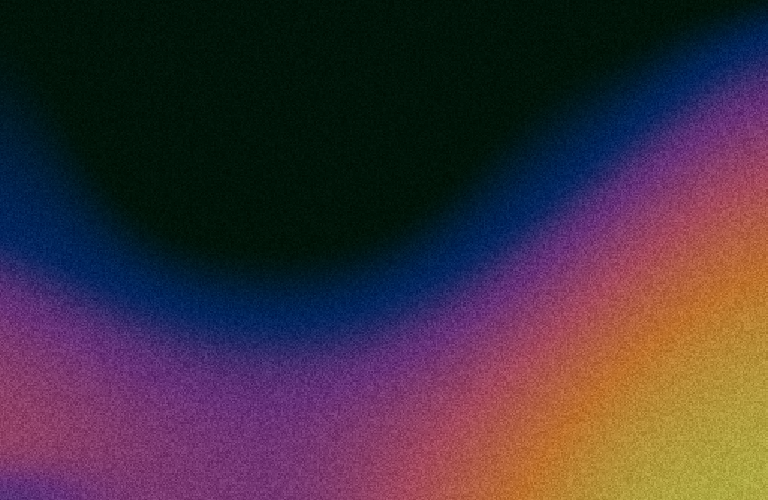
Reproduce this background procedurally as a WebGL 1 fragment shader.

```glsl
precision highp float;

uniform vec2 u_resolution;

const vec3 NIGHT = vec3(0.0, 0.075, 0.034);
const vec3 NAVY = vec3(0.0, 0.145, 0.365);
const vec3 PURPLE = vec3(0.41, 0.19, 0.47);
const vec3 ROSE = vec3(0.64, 0.28, 0.36);
const vec3 ORANGE = vec3(0.74, 0.44, 0.17);
const vec3 YELLOW = vec3(0.68, 0.65, 0.25);
const float GRAIN_ROWS = 334.0;
const float GRAIN_AMOUNT = 0.085;

float hash(vec2 p) {
  vec3 q = fract(vec3(p.xyx) * 0.1031);
  q += dot(q, q.yzx + 33.33);
  return fract((q.x + q.y) * q.z);
}

float bell(float x, float center, float width) {
  float d = (x - center) / width;
  return exp(-d * d);
}

float softLimit(float x) {
  float e = exp(-2.0 * x);
  return (1.0 - e) / (1.0 + e);
}

// Depth below the top edge at which the navy band lies
float frontDepth(float x) {
  float s = 2.0 * x - 1.0;
  return 0.6 + s * (-0.303 + s * (-0.51 + s * (0.108 + s * 0.185)));
}

// Hottest level reached toward the bottom of each column
float peakHeat(float x) {
  return 2.2 + 0.6 * bell(x, 0.0, 0.2) + 3.2 * smoothstep(0.33, 0.85, x);
}

// Height of the fade from navy up into the dark
float fadeHeight(float x) {
  return 0.14 + 0.25 * bell(x, 0.0, 0.12) + 0.07 * bell(x, 0.7, 0.12)
    - 0.04 * smoothstep(0.85, 1.0, x);
}

float heatAt(vec2 uv) {
  float depth = 1.0 - uv.y - frontDepth(uv.x);
  float range = peakHeat(uv.x) - 1.0;
  float warm = range * softLimit(max(depth, 0.0) * 7.8 / range);
  float cool = min(depth, 0.0) / fadeHeight(uv.x);
  float coldCorner = bell(uv.x, 0.0, 0.13) * bell(uv.y, 0.0, 0.07);
  return 1.0 + warm + cool - coldCorner;
}

vec3 palette(float heat) {
  vec3 color = mix(NIGHT, NAVY, smoothstep(-0.1, 1.1, heat));
  color = mix(color, PURPLE, smoothstep(0.85, 2.1, heat));
  color = mix(color, ROSE, clamp(heat - 2.0, 0.0, 1.0));
  color = mix(color, ORANGE, clamp(heat - 3.0, 0.0, 1.0));
  return mix(color, YELLOW, clamp(heat - 4.0, 0.0, 1.0));
}

// Film grain, weaker in the dark
vec3 addGrain(vec3 color, vec2 cell, float amount) {
  float noise = hash(cell) + hash(cell + 71.7) - 1.0;
  float light = dot(color, vec3(0.3, 0.5, 0.2));
  return color + noise * amount * mix(0.3, 1.0, smoothstep(0.03, 0.3, light));
}

void main() {
  vec2 uv = gl_FragCoord.xy / u_resolution;
  vec2 cell = floor(gl_FragCoord.xy / u_resolution.y * GRAIN_ROWS);
  vec3 color = addGrain(palette(heatAt(uv)), cell, GRAIN_AMOUNT);
  gl_FragColor = vec4(clamp(color, 0.0, 1.0), 1.0);
}
```
